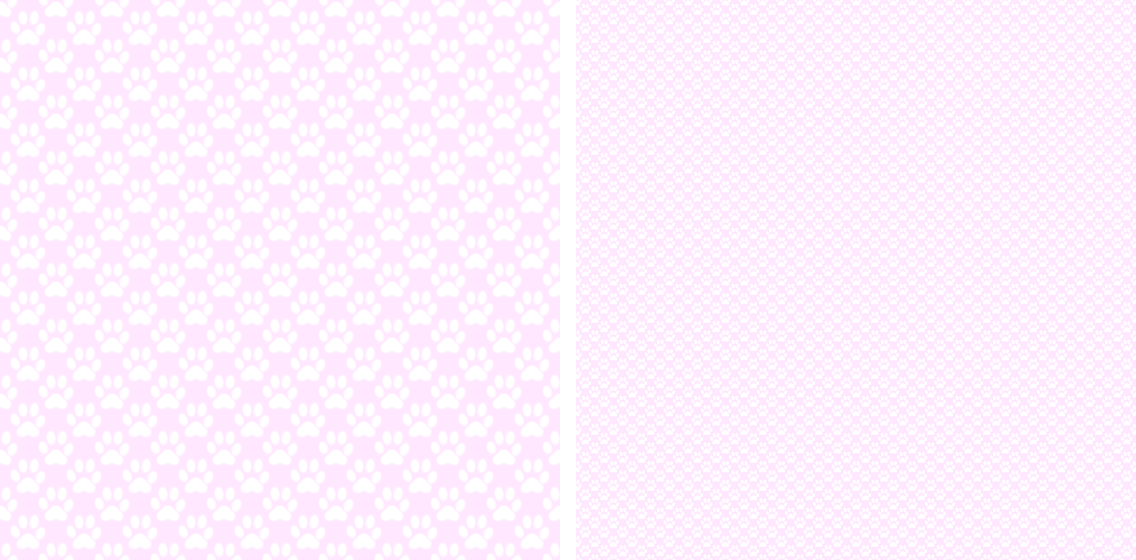
Left: one tile. Right: repeated 3 by 3.
A Shadertoy shader for this pattern:

```glsl
#define REPEATS 10.0
#define SOFTNESS 0.026
#define PAD_BLEND 0.06
#define BACKGROUND vec3(1.0, 0.906, 1.0)
#define PAW_COLOR vec3(1.0)

// Approximate signed distance to an ellipse, tilted counterclockwise
float toe(vec2 p, vec2 center, vec2 radii, float tilt) {
    float c = cos(tilt), s = sin(tilt);
    p -= center;
    p = vec2(c * p.x + s * p.y, c * p.y - s * p.x);
    float k = length(p / radii);
    return k * (k - 1.0) / max(length(p / (radii * radii)), 1e-4);
}

float smoothMin(float a, float b, float k) {
    float h = max(k - abs(a - b), 0.0) / k;
    return min(a, b) - 0.25 * h * h * k;
}

// Rounded heel pad: one upper dome merged with two lower lobes
float pad(vec2 p) {
    float dome = length(p - vec2(0.0, -0.145)) - 0.118;
    float lobes = length(vec2(abs(p.x), p.y) - vec2(0.108, -0.212)) - 0.092;
    return smoothMin(dome, lobes, PAD_BLEND);
}

float paw(vec2 p) {
    float d = pad(p);
    d = min(d, toe(p, vec2(-0.228, 0.005), vec2(0.076, 0.112), 0.35));
    d = min(d, toe(p, vec2(-0.088, 0.180), vec2(0.078, 0.122), 0.10));
    d = min(d, toe(p, vec2(0.110, 0.180), vec2(0.079, 0.122), -0.15));
    d = min(d, toe(p, vec2(0.222, -0.025), vec2(0.079, 0.114), -0.38));
    return d;
}

void mainImage(out vec4 fragColor, in vec2 fragCoord) {
    vec2 grid = fragCoord / iResolution.xy * REPEATS;

    // Two square lattices, offset by half a cell
    float d = min(paw(fract(grid) - 0.5), paw(fract(grid + 0.5) - 0.5));

    // Soft edge, never narrower than a pixel
    float edge = max(SOFTNESS, REPEATS / min(iResolution.x, iResolution.y));
    float coverage = 1.0 - smoothstep(-edge, edge, d);
    fragColor = vec4(mix(BACKGROUND, PAW_COLOR, coverage), 1.0);
}
```
